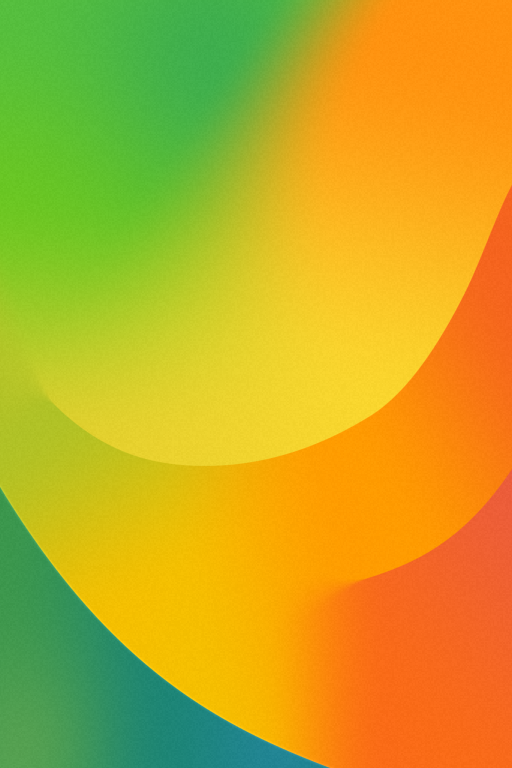
Reproduce this background procedurally as a WebGL 2 fragment shader.

```glsl
#version 300 es
precision highp float;
uniform vec2 u_resolution;
out vec4 outColor;

// Palette
const vec3 LEAF = vec3(0.34, 0.75, 0.24);
const vec3 LIME = vec3(0.42, 0.78, 0.13);
const vec3 EMERALD = vec3(0.24, 0.68, 0.31);
const vec3 CITRON = vec3(0.87, 0.81, 0.18);
const vec3 TANGERINE = vec3(1.0, 0.57, 0.06);
const vec3 LEMON = vec3(0.98, 0.84, 0.18);
const vec3 OLIVE = vec3(0.69, 0.76, 0.15);
const vec3 GOLD = vec3(0.96, 0.75, 0.0);
const vec3 AMBER = vec3(1.0, 0.61, 0.0);
const vec3 EMBER = vec3(0.96, 0.39, 0.12);
const vec3 FLAME = vec3(0.98, 0.42, 0.09);
const vec3 CORAL = vec3(0.92, 0.36, 0.24);
const vec3 FERN = vec3(0.23, 0.59, 0.30);
const vec3 TEAL = vec3(0.11, 0.52, 0.46);
const vec3 LAGOON = vec3(0.13, 0.52, 0.58);
const vec3 MOSS = vec3(0.36, 0.64, 0.32);

// Layout: x runs 0..1 from the left, y runs 0..HEIGHT from the top
const float HEIGHT = 1.5;
const float GRAIN = 0.022;
const vec2 GRAIN_CELLS = vec2(342.0, 512.0);
const float RIM_WIDTH = 0.003;

float hash(vec2 p) {
    vec3 q = fract(vec3(p.xyx) * 0.1031);
    q += dot(q, q.yzx + 33.33);
    return fract((q.x + q.y) * q.z);
}

// Cubic through a and b with end slopes, continued as straight lines
float bend(float x, vec2 a, vec2 b, float slopeA, float slopeB) {
    float span = b.x - a.x;
    float t = clamp((x - a.x) / span, 0.0, 1.0);
    float s = 1.0 - t;
    float y = mix(a.y, b.y, t * t * (3.0 - 2.0 * t));
    y += span * t * s * (slopeA * s - slopeB * t);
    return y + slopeA * min(x - a.x, 0.0) + slopeB * max(x - b.x, 0.0);
}

float upperWave(float x) {
    const vec2 START = vec2(0.0, 0.654), LOW = vec2(0.4, 0.91);
    const vec2 RISE = vec2(0.723, 0.8125), STEEP = vec2(0.908, 0.572);
    const vec2 END = vec2(1.0, 0.361);
    if (x < LOW.x) return bend(x, START, LOW, 1.6, 0.0);
    if (x < RISE.x) return bend(x, LOW, RISE, 0.0, -0.62);
    if (x < STEEP.x) return bend(x, RISE, STEEP, -0.62, -2.0);
    return bend(x, STEEP, END, -2.0, -1.9);
}

// Turns a height difference into an approximate distance
float edgeDistance(float d, float pixel) {
    return d * pixel / max(length(vec2(dFdx(d), dFdy(d))), 1e-5);
}

float cover(float d, float softness) {
    return smoothstep(-softness, softness, d);
}

vec3 upperField(vec2 p) {
    vec3 green = mix(LEAF, LIME, smoothstep(0.0, 0.42, p.y));
    vec2 spot = (p - vec2(0.42, 0.1)) / vec2(0.24, 0.3);
    green = mix(green, EMERALD, 0.95 * exp(-dot(spot, spot)));
    green = mix(green, CITRON, smoothstep(0.36, 0.9, p.y));
    vec3 warm = mix(TANGERINE, LEMON, smoothstep(0.05, 0.83, p.y - 0.3 * (p.x - 0.78)));
    float center = 0.654 - 0.65 * p.y + 0.36 * p.y * p.y;
    float blur = 0.137 + 0.46 * p.y * p.y;
    return mix(green, warm, cover(p.x - center, blur));
}

vec3 ribbonField(vec2 p) {
    vec3 c = mix(OLIVE, GOLD, smoothstep(0.08, 0.58, 0.6 * p.x + p.y - 0.78));
    c = mix(c, AMBER, smoothstep(0.29, 0.68, p.x - 0.2 * (p.y - 0.94)));
    return mix(c, EMBER, smoothstep(0.49, 1.04, p.x - 0.6 * (p.y - 0.586)));
}

vec3 cornerField(vec2 p) {
    return mix(FLAME, CORAL, smoothstep(0.0, 0.75, p.x - 0.7 - 0.9 * (p.y - 1.33)));
}

vec3 poolField(vec2 p) {
    vec3 c = mix(FERN, TEAL, smoothstep(0.0, 0.34, p.x));
    c = mix(c, LAGOON, smoothstep(0.3, 0.56, p.x));
    vec2 glow = (p - vec2(0.04, 1.48)) / vec2(0.15, 0.2);
    return mix(c, MOSS, 0.8 * exp(-dot(glow, glow)));
}

void main() {
    vec2 uv = gl_FragCoord.xy / u_resolution;
    vec2 p = vec2(uv.x, (1.0 - uv.y) * HEIGHT);
    float pixel = 1.0 / u_resolution.x;
    float crisp = 0.75 * pixel;

    // Signed distances, positive below each curve
    float wave = edgeDistance(p.y - upperWave(p.x), pixel);
    float pool = edgeDistance(p.y - bend(p.x, vec2(0.0, 0.951), vec2(0.645, 1.5), 1.65, 0.38), pixel);
    float corner = edgeDistance(p.y - bend(p.x, vec2(0.693, 1.137), vec2(1.0, 0.916), -0.3, -1.5), pixel);

    // Upper sweep melts into the ribbon at the far left
    float waveSoft = mix(0.1, crisp, smoothstep(0.0, 0.11, p.x));
    vec3 color = mix(upperField(p), ribbonField(p), cover(wave, waveSoft));

    // Lower right corner, crisp above and diffuse on its left
    float cornerSoft = mix(0.06, crisp, smoothstep(0.58, 0.72, p.x));
    float cornerMask = cover(corner, cornerSoft) * smoothstep(0.51, 0.76, p.x);
    color = mix(color, cornerField(p), cornerMask);

    // Lower left pool with a faint light rim
    color = mix(color, poolField(p), cover(pool, crisp));
    color += 0.06 * exp(-pow(pool / RIM_WIDTH, 2.0));

    // Fine grain
    color += GRAIN * (hash(floor(uv * GRAIN_CELLS)) - 0.5);
    outColor = vec4(clamp(color, 0.0, 1.0), 1.0);
}
```
